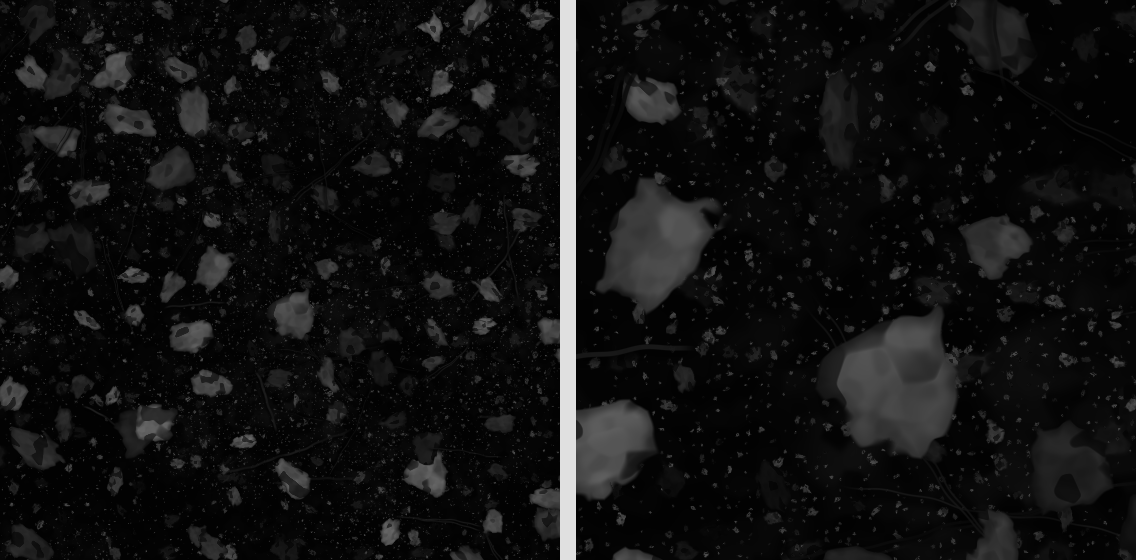
Left, the full canvas; right, a detail of the centre.
Reproduce this texture procedurally as a Shadertoy shader.

```glsl
const float TAU = 6.2832;
const float SOIL_BLACK = 0.006;
const float SOIL_GREY = 0.075;
const vec2 CLOD_TONES = vec2(0.03, 0.11);
const vec2 GRIT_TONES = vec2(0.05, 0.27);
const vec2 STONE_TONES = vec2(0.08, 0.36);
const vec2 TWIG_TONES = vec2(0.045, 0.14);

float hash(vec2 p) {
    vec3 q = fract(p.xyx * vec3(0.1031, 0.1030, 0.0973));
    q += dot(q, q.yzx + 33.33);
    return fract((q.x + q.y) * q.z);
}

vec2 hash2(vec2 p) {
    return vec2(hash(p), hash(p + 57.3));
}

mat2 rotation(float a) {
    return mat2(cos(a), -sin(a), sin(a), cos(a));
}

// Cellular tones; higher sharpness gives harder facet edges
float cellNoise(vec2 p, float sharpness) {
    vec2 cell = floor(p);
    float sum = 0.0, total = 0.0001;
    for (int y = -1; y <= 1; y++)
    for (int x = -1; x <= 1; x++) {
        vec2 id = cell + vec2(x, y);
        vec2 offset = id + hash2(id) - p;
        float weight = exp(-sharpness * dot(offset, offset));
        sum += weight * hash(id + 19.7);
        total += weight;
    }
    return sum / total;
}

// Irregular polygon of about unit radius
float polygon(vec2 p, vec2 id) {
    float d = -1.0;
    for (int k = 0; k < 7; k++) {
        float side = float(k);
        float a = (side + 0.8 * hash(id + side * 3.1)) * TAU / 7.0;
        float reach = mix(0.6, 1.0, hash(id + side * 5.7 + 11.0));
        d = max(d, dot(p, vec2(cos(a), sin(a))) - reach);
    }
    return d;
}

// Faceted surface with a lit side, worn rim and dirt stains
float stoneTone(vec2 p, vec2 id, float d, vec2 tones) {
    float base = mix(tones.x, tones.y, hash(id + 71.0));
    float facet = cellNoise(p * 1.6 + id * 7.0, 9.0);
    float grain = cellNoise(p * 5.0 + id * 3.0, 6.0);
    float dirt = smoothstep(0.66, 0.8, cellNoise(p * 2.6 + id * 5.0, 7.0));
    float rim = mix(0.65, 1.0, smoothstep(0.0, -0.2, d));
    return base * rim * (0.62 + 0.4 * facet + 0.22 * grain) * (1.0 - 0.55 * dirt);
}

// Scatters stones on a jittered grid and lays them over the ground
float addStones(float ground, vec2 uv, float cells, float share, vec2 radii,
                vec2 tones, float softness, float seed) {
    vec2 p = uv * cells;
    vec2 cell = floor(p);
    for (int y = -1; y <= 1; y++)
    for (int x = -1; x <= 1; x++) {
        vec2 id = cell + vec2(x, y) + seed;
        if (hash(id + 5.0) > share) continue;
        vec2 center = id - seed + 0.12 + 0.76 * hash2(id + 23.0);
        float h = hash(id + 41.0);
        float radius = mix(radii.x, radii.y, h * h);
        vec2 q = rotation(TAU * hash(id + 67.0)) * (p - center) / radius;
        q.y *= mix(1.0, 1.7, hash(id + 83.0));
        float d = polygon(q, id);
        if (d > 0.4) continue;
        d += 0.45 * (cellNoise(q * 1.4 + id * 9.0, 5.0) - 0.4);
        d += 0.16 * (cellNoise(q * 4.0 + id * 2.0, 6.0) - 0.5);
        float edge = softness + 0.8 * cells / (radius * iResolution.y);
        float cover = smoothstep(edge, -edge, d);
        ground = mix(ground, stoneTone(q, id, d, tones), cover);
    }
    return ground;
}

// One bent stem, single or split into two strands, with a dark side
float addTwig(float ground, vec2 uv, float index, float seed) {
    vec2 id = vec2(index, seed);
    vec2 p = rotation(TAU * hash(id)) * (uv - hash2(id + 13.0));
    float halfLength = mix(0.03, 0.15, hash(id + 29.0));
    float t = p.x / halfLength;
    p.y += (hash(id + 31.0) - 0.5) * 0.2 * halfLength * t * t;
    p.y += 0.0015 * sin(p.x * 70.0 + index) + 0.0006 * sin(p.x * 190.0);
    float h = hash(id + 37.0);
    float width = mix(0.0005, 0.0022, h * h * h);
    float gap = step(0.55, hash(id + 43.0)) * 0.004 * (0.4 + 0.6 * t);
    float across = abs(abs(p.y) - abs(gap));
    float blur = 0.8 / iResolution.y;
    float ends = smoothstep(1.0, 0.8, abs(t));
    float shade = smoothstep(0.006, 0.0, abs(p.y + 0.003)) * ends;
    float stem = smoothstep(width + blur, width - blur, across) * ends;
    float wear = 0.5 + 0.6 * cellNoise(vec2(p.x * 50.0, index), 4.0);
    float tone = mix(TWIG_TONES.x, TWIG_TONES.y, hash(id + 47.0)) * wear;
    return mix(ground * (1.0 - 0.45 * shade), tone, stem * 0.85);
}

void mainImage(out vec4 fragColor, in vec2 fragCoord) {
    vec2 uv = fragCoord / iResolution.y;

    // Soil
    float clump = cellNoise(uv * 7.0 + 3.0, 2.5);
    float crumbs = cellNoise(uv * 75.0, 6.0) * cellNoise(uv * 26.0, 4.0);
    float tone = SOIL_BLACK + SOIL_GREY * clump * crumbs;

    // Buried clods, dust and grit
    float density = smoothstep(0.2, 0.75, clump);
    tone = addStones(tone, uv, 19.0, 0.45, vec2(0.2, 0.5), CLOD_TONES, 0.16, 100.0);
    tone = addStones(tone, uv, 150.0, 0.2 + 0.45 * density, vec2(0.14, 0.42), GRIT_TONES, 0.05, 200.0);
    tone = addStones(tone, uv, 65.0, 0.2 + 0.4 * density, vec2(0.12, 0.4), GRIT_TONES, 0.05, 300.0);
    for (int i = 0; i < 26; i++) tone = addTwig(tone, uv, float(i), 7.0);

    // Pebbles, stones and the stems lying on them
    tone = addStones(tone, uv, 26.0, 0.36, vec2(0.16, 0.46), GRIT_TONES, 0.04, 400.0);
    tone = addStones(tone, uv, 11.0, 0.74, vec2(0.28, 0.62), STONE_TONES, 0.02, 500.0);
    for (int i = 0; i < 9; i++) tone = addTwig(tone, uv, float(i), 61.0);

    fragColor = vec4(vec3(tone), 1.0);
}
```
